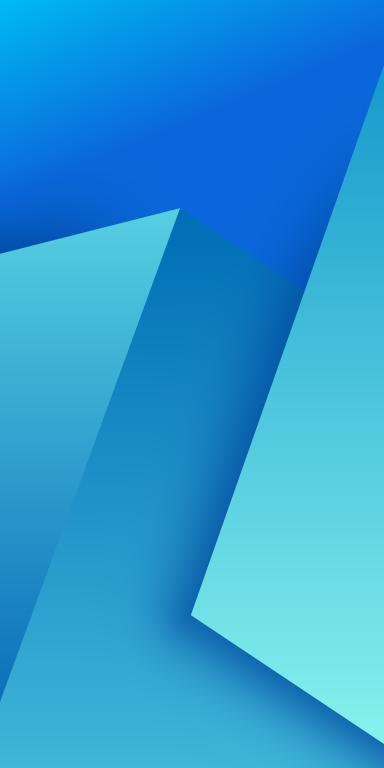
This background is drawn by a WebGL 1 fragment shader. Its source:

```glsl
precision highp float;
// Layered paper-like panels in blue and turquoise with soft drop shadows.

uniform vec2 u_resolution;

// Signed distance to the line a-b, positive on its left-hand side.
float side(vec2 p, vec2 a, vec2 b) {
  vec2 d = normalize(b - a);
  return d.x * (p.y - a.y) - d.y * (p.x - a.x);
}

// Antialiased coverage of a shape from its signed distance.
float coverage(float dist, float pixel) {
  return clamp(0.5 - dist / pixel, 0.0, 1.0);
}

// Vertical two-colour gradient between two heights.
vec3 verticalGradient(float y, float top, float bottom, vec3 topColor, vec3 bottomColor) {
  return mix(topColor, bottomColor, clamp((top - y) / (top - bottom), 0.0, 1.0));
}

// Soft falloff outside an edge.
float softShadow(float dist, float width) {
  float t = max(dist, 0.0) / width;
  return exp(-t * t - 0.7 * t);
}

void main() {
  // The canvas spans 1 by 2 units.
  vec2 p = gl_FragCoord.xy / u_resolution * vec2(1.0, 2.0);
  float pixel = 1.0 / min(u_resolution.x, 0.5 * u_resolution.y);

  // Panel corners
  vec2 apex = vec2(0.469, 1.458);
  vec2 leftTop = vec2(0.0, 1.339);
  vec2 leftBottom = vec2(0.0, 0.172);
  vec2 middleRight = vec2(0.792, 1.242);
  vec2 rightTop = vec2(1.0, 1.831);
  vec2 rightCorner = vec2(0.497, 0.398);
  vec2 rightBottom = vec2(1.0, 0.0625);

  // Panel distances
  float leftRoof = side(p, leftTop, apex);
  float leftPanel = max(leftRoof, side(p, apex, leftBottom));
  float middlePanel = max(leftRoof, side(p, apex, middleRight));
  vec2 rightEdges = vec2(side(p, rightCorner, rightTop),
                         side(p, rightBottom, rightCorner));
  float rightPanel = max(rightEdges.x, rightEdges.y);

  // Sky gradient glowing from the upper left
  vec3 skyGlow = vec3(0.0, 0.73, 0.95);
  vec3 skyBlue = vec3(0.04, 0.405, 0.86);
  float skyFade = clamp((2.0 - p.y + 0.42 * p.x) / 0.52, 0.0, 1.0);
  vec3 color = mix(skyGlow, skyBlue, skyFade);

  // Shadow above the left panel, fading toward its apex
  vec3 shadowColor = vec3(0.0, 0.29, 0.62);
  float roofFade = 1.0 - smoothstep(0.0, apex.x, p.x);
  color = mix(color, shadowColor, 0.8 * roofFade * softShadow(leftRoof, 0.13));

  // Middle panel
  vec3 middleColor = verticalGradient(p.y, apex.y, 0.0,
    vec3(0.0, 0.425, 0.71), vec3(0.25, 0.71, 0.85));
  color = mix(color, middleColor, coverage(middlePanel, pixel));

  // Shadow around the right panel, fading toward its upper end
  float rightDistance = length(max(rightEdges, 0.0));
  float heightFade = 1.0 - smoothstep(1.15, 1.8, p.y);
  color = mix(color, shadowColor, 0.68 * heightFade * softShadow(rightDistance, 0.13));

  // Left panel
  vec3 leftColor = verticalGradient(p.y, apex.y, leftBottom.y,
    vec3(0.34, 0.81, 0.885), vec3(0.04, 0.44, 0.73));
  color = mix(color, leftColor, coverage(leftPanel, pixel));

  // Right panel
  vec3 rightColor = verticalGradient(p.y, rightTop.y, rightBottom.y,
    vec3(0.08, 0.60, 0.80), vec3(0.53, 0.95, 0.93));
  color = mix(color, rightColor, coverage(rightPanel, pixel));

  gl_FragColor = vec4(color, 1.0);
}
```
